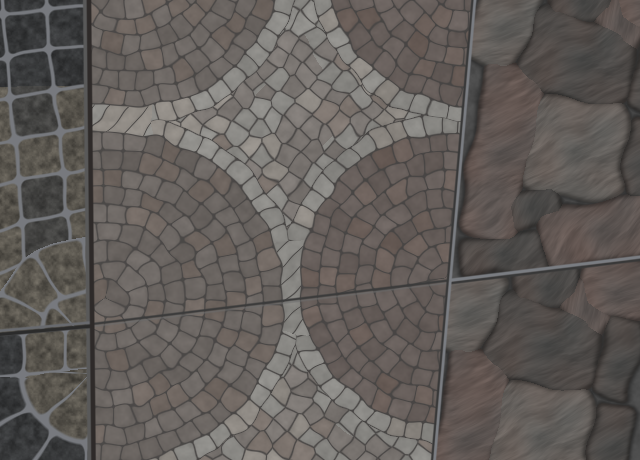
Give the GLSL for this texture, as a WebGL 1 fragment shader.

```glsl
precision highp float;
// Three stone tile panels: fan cobbles, a mosaic of circles, and rough flagstones.
uniform vec2 u_resolution;
#define ASPECT 1.396
#define CHIP .04
#define CHIP_JOINT .0011
#define COBBLE_JOINT .0034
#define WOBBLE .014
#define GROUT vec3(.285, .275, .27)
#define PALE vec3(.535, .53, .515)
#define GROUND vec3(.475, .455, .44)
#define TAUPE vec3(.41, .389, .375)
#define METAL vec3(.48, .49, .51)

float hash(vec2 p) { return fract(sin(dot(p, vec2(127.1, 311.7))) * 43758.5); }
float noise(vec2 p) {
  vec2 i = floor(p), f = fract(p);
  f *= f * (3. - 2. * f);
  return mix(mix(hash(i), hash(i + vec2(1, 0)), f.x),
             mix(hash(i + vec2(0, 1)), hash(i + 1.), f.x), f.y);
}
float fbm(vec2 p) { return .55 * noise(p) + .3 * noise(p * 2.1 + 7.) + .15 * noise(p * 4.3); }
vec2 warp(vec2 p, float f) { return vec2(noise(p * f), noise(p * f + 31.)) - .5; }
float cover(float d) { float w = 1. / u_resolution.y; return smoothstep(-w, w, d); }
float stripe(float d, float halfWidth) { return cover(halfWidth - abs(d)); }

// Depth inside a rounded unit cell, in canvas units
float cellDepth(vec2 g, float size) {
  vec2 b = abs(fract(g) - .5) - .32;
  return size * (.18 - length(max(b, 0.)) - min(max(b.x, b.y), 0.));
}

// Keeps the nearest circle: xy offset, z radius, w rim distance
void nearest(inout vec4 best, inout float second, vec2 q, float radius) {
  float d = length(q) - radius;
  second = min(second, max(d, best.w));
  if (d < best.w) best = vec4(q, radius, d);
}

// Irregular chips: x edge distance, yz chip id
vec3 voronoi(vec2 p) {
  vec2 base = floor(p), id = base;
  float f1 = 9., f2 = 9.;
  for (int j = -1; j <= 1; j++) for (int i = -1; i <= 1; i++) {
    vec2 c = base + vec2(i, j);
    float d = length(c + .32 + .36 * vec2(hash(c), hash(c + 57.)) - p);
    f2 = min(f2, max(d, f1));
    if (d < f1) { f1 = d; id = c; }
  }
  return vec3(.5 * (f2 - f1), id);
}

vec3 mosaic(vec2 p) {
  vec2 w = p + WOBBLE * warp(p, 26.), id;
  vec4 c = vec4(0, 0, 0, 9);
  float second = 9., depth;
  nearest(c, second, (w - vec2(.236, .645)) / vec2(1.06, 1), .36);
  nearest(c, second, w - vec2(.973, .609), .318);
  nearest(c, second, w - vec2(.28, -.102), .338);
  nearest(c, second, w - vec2(1.018, -.073), .3);
  float row = floor(c.w / CHIP);
  vec3 tone = PALE;
  if (row > -1. && c.w + second < 1.6 * CHIP) {
    // Single file of chips between close circles
    float along = (w.x + w.y) / CHIP;
    depth = min(cellDepth(vec2(.5, along), CHIP), c.w);
    id = vec2(floor(along), 5);
  } else if (row < 1.) {
    float n = max(floor(6.283 * (c.z / CHIP + row + .5)), 3.);
    float a = (atan(c.y, c.x) / 6.283 + .5) * n + 3. * hash(vec2(row, c.z));
    depth = cellDepth(vec2(a, c.w / CHIP), CHIP);
    if (row > -1.) depth = min(depth, .5 * (second - c.w) + .001);
    else tone = TAUPE - vec3(.008, .02, .02) * step(.63, p.x);
    id = vec2(mod(floor(a), n), row + c.z * 100.);
  } else {
    vec3 v = voronoi(mat2(.77, -.64, .64, .77) * w / CHIP);
    depth = min(v.x * CHIP, c.w - CHIP + .001);
    id = v.yz;
    tone = mix(GROUND, PALE, step(row < 2. ? .4 : .6, hash(id + 4.)));
  }
  tone += .055 * (hash(id) - .5) + vec3(.014, 0, -.008) * step(.75, hash(id + 9.));
  tone *= .9 + .16 * fbm(p * 55.) + .04 * smoothstep(0., .01, depth);
  tone = mix(GROUT, tone, smoothstep(-.0015, .002, depth - CHIP_JOINT));
  return tone * (1.05 - .07 * p.x);
}

vec3 cobbles(vec2 p) {
  vec2 w = p + .011 * warp(p, 18.);
  float seam = p.y - .727 + .09 * p.x;
  bool lower = seam > 0.;
  vec2 q = w - vec2(.2, lower ? .81 : .745);
  float ring = length(q) / (lower ? .15 : .115);
  vec2 g = vec2(w.x * 10. - 1. - w.y, (w.y + w.x * (.1 + .3 * w.y) - .125) / .093);
  float dark = max(step(w.y, .19), .7 * step(.75, hash(floor(g))));
  if (lower && w.y < .826 - .13 * w.x) {
    g = vec2((w.x - .05) / .094, seam / .092);
    dark = step(g.x, 0.);
  } else if (lower || ring < 2.) {
    g = vec2(atan(abs(q.y), -q.x) / (ring < 1. ? .79 : .5), ring);
    dark = lower ? step(1., ring) : 0.;
  }
  vec3 tone = mix(vec3(.345, .33, .3), vec3(.205, .21, .215), dark);
  tone *= .6 + .75 * fbm(p * 75.) + .1 * hash(floor(g));
  tone = mix(METAL * .97, tone, smoothstep(-.002, .003, cellDepth(g, .1) - COBBLE_JOINT));
  tone = mix(tone, vec3(.35), cover(p.x - .181 - .01 * p.y));
  tone = mix(tone, METAL * .85, stripe(seam + .008, .003));
  return mix(tone, vec3(.17), stripe(seam, .004));
}

// Adds a rounded slab: best.rgb colour, best.w signed distance
void slab(inout vec4 best, vec2 p, float x, float y, float w, float h, float turn, vec3 tone) {
  float c = cos(turn), s = sin(turn), k = .45 * min(w, h);
  vec2 q = mat2(c, -s, s, c) * (p - vec2(x, y)), b = abs(q) - vec2(w, h) - .005 + k;
  float d = length(max(b, 0.)) + min(max(b.x, b.y), 0.) - k;
  if (d > best.w) return;
  float grain = fbm(mat2(.8, .6, -.6, .8) * q * vec2(22, 110));
  best = vec4(tone * (.8 + .4 * grain) + vec3(.04, .01, 0) * (noise(q * 18.) - .5), d);
}

vec3 flagstones(vec2 p, float seam) {
  if (seam > 0.) p += vec2(.076, -.622);
  vec2 w = p + .026 * warp(p, 14.);
  vec4 s = vec4(9);
  vec3 buff = vec3(.39, .37, .355), umber = vec3(.31, .293, .283), rust = vec3(.375, .335, .32);
  slab(s, w, 1.095, .05, .06, .092, .4, buff);
  slab(s, w, 1.264, .125, .118, .088, .2, umber);
  slab(s, w, 1.098, .325, .064, .195, .2, rust);
  slab(s, w, 1.258, .325, .104, .107, .1, buff);
  slab(s, w, 1.093, .553, .09, .038, -.1, umber);
  slab(s, w, 1.31, .505, .128, .057, -.15, rust);
  slab(s, w, 1.165, .458, .06, .031, -.3, umber);
  slab(s, w, 1.36, .055, .035, .055, -.6, rust);
  slab(s, w, 1.405, .35, .035, .09, .1, umber);
  slab(s, w, 1.272, -.005, .075, .04, -.1, umber);
  slab(s, w, 1.43, .01, .075, .065, .2, rust);
  slab(s, w, 1.425, .16, .036, .08, .3, umber);
  vec3 mortar = vec3(.3) * (.85 + .3 * fbm(p * 60.));
  vec3 tone = mix(s.rgb, mortar, smoothstep(-.002, .004, s.w));
  s.w /= .008;
  return tone * (1. - .36 * exp(-s.w * s.w));
}

void main() {
  vec2 p = gl_FragCoord.xy / u_resolution;
  p = vec2(p.x * ASPECT, 1. - p.y);
  float left = p.x - .194 - .01 * p.y, right = p.x - 1.036 + .088 * p.y;
  float seam = p.y - .729 + .122 * p.x;
  vec3 col;
  if (left < 0.) col = cobbles(p);
  else if (right < 0.) {
    col = mix(mosaic(p), vec3(.42), .6 * stripe(seam - .005, .002));
    col = mix(col, vec3(.23), stripe(seam, .0025));
  } else {
    col = mix(flagstones(p, seam), vec3(.22), stripe(seam - .006, .003));
    col = mix(col, METAL, stripe(seam, .0035));
  }
  // Panel edges
  col = mix(col, vec3(.18, .165, .16), stripe(left, .005));
  col = mix(col, vec3(.22), stripe(right + .005, .003));
  gl_FragColor = vec4(mix(col, METAL, stripe(right, .003)), 1);
}
```
